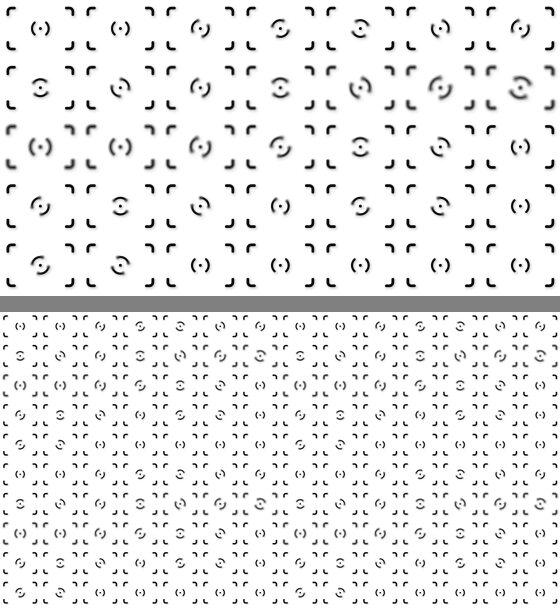
Top: one tile. Bottom: repeated 2 by 2.
Reproduce this pattern procedurally as a Shadertoy shader.

```glsl
// Tiled 7 x 5 grid of focus frames: corner brackets around a dot and two turning arcs.

const vec2 GRID = vec2(7.0, 5.0);
const float PI = 3.14159;

// Rounded corner strokes at the four corners of a box.
float bracketDistance(vec2 p) {
    const float bend = 0.06;
    vec2 q = vec2(0.549, 0.346) - abs(p);
    if (max(q.x, q.y) < bend) return abs(length(q - bend) - bend) - 0.023;
    if (q.y > q.x) q = q.yx;
    return length(vec2(q.x - clamp(q.x, bend, 0.11), q.y)) - 0.023;
}

// Eased rotation, in half turns, over the cells in reading order.
float halfTurns(float index) {
    vec2 phase = clamp((index - vec2(1.0, 15.0)) / vec2(13.0, 15.0), 0.0, 1.0);
    return 4.0 * (pow(phase.x, 1.3) + pow(phase.y, 1.3));
}

float coverage(float distance, float softness) {
    return 1.0 - smoothstep(-softness, softness, distance);
}

float frameInk(vec2 p, float index, float defocus, float softness) {
    float ink = max(coverage(bracketDistance(p), softness),
                    coverage(length(p) - 0.024, softness));

    // Opposite arcs, rotated clockwise
    float turns = halfTurns(index);
    float c = cos(-PI * turns), s = sin(-PI * turns);
    vec2 q = abs(mat2(c, -s, s, c) * p);
    float angle = atan(q.y, q.x + 1e-5);
    float reach = min(angle, 0.8);
    float radius = 0.14 + 0.03 * defocus;
    float arc = length(q - radius * vec2(cos(reach), sin(reach))) - 0.018;

    // Arc ends smear while turning
    float moving = step(0.01, abs(fract(turns + 0.5) - 0.5));
    float smear = 0.025 * moving * smoothstep(0.35, 0.95, angle);
    return max(ink, coverage(arc, softness + smear));
}

void mainImage(out vec4 fragColor, in vec2 fragCoord) {
    vec2 grid = fragCoord / iResolution.xy * GRID;
    vec2 cell = floor(grid);
    float index = (GRID.y - 1.0 - cell.y) * GRID.x + cell.x;

    // Cell coordinates with the cell height as unit
    float aspect = iResolution.x / iResolution.y * GRID.y / GRID.x;
    vec2 p = (grid - cell - 0.5) * vec2(aspect, 1.0) - vec2(0.006, 0.018);

    // Focus is softest around the middle of the sequence
    float offset = (index - 13.5) / 4.0;
    float defocus = exp(-offset * offset);
    float softness = max(0.7 * GRID.y / iResolution.y, 0.01 + 0.032 * defocus);

    // Faint drop shadow below the ink
    float shadow = frameInk(p - vec2(0.018, -0.02), index, defocus, softness + 0.04);
    float ink = frameInk(p, index, defocus, softness);
    float shade = mix(1.0 - 0.2 * shadow, 0.03, ink);
    fragColor = vec4(vec3(shade), 1.0);
}
```
